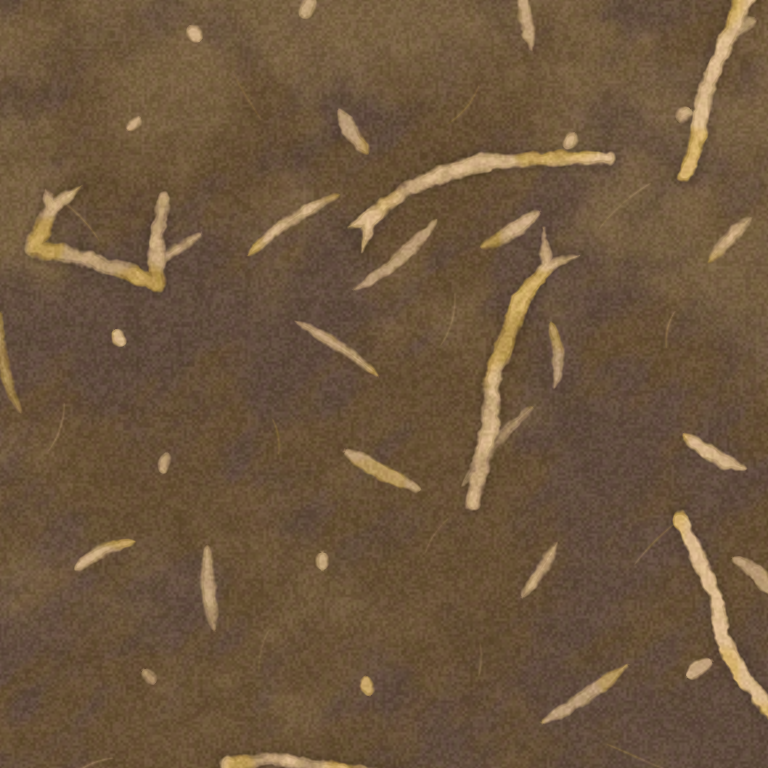
A Shadertoy shader for this texture:

```glsl
#define ROOTS 6
#define STRAWS 30
#define FIBRES 14
#define ROOT_RADIUS 0.0115
#define ROOT_STEP 0.055
#define EDGE_SOFTNESS 0.0022
#define GRAIN_SCALE 290.0
#define GRAIN_AMOUNT 0.085
#define SCATTER vec2(0.7549, 0.5698)

const vec3 SOIL = vec3(0.375, 0.295, 0.240);
const vec3 OLIVE_SOIL = vec3(0.400, 0.310, 0.205);
const vec3 PALE_SOIL = vec3(0.480, 0.388, 0.265);
const vec3 STRAW_DARK = vec3(0.62, 0.51, 0.38);
const vec3 STRAW_MID = vec3(0.74, 0.62, 0.45);
const vec3 STRAW_LIGHT = vec3(0.86, 0.73, 0.56);

float hash(vec2 p) {
    vec3 q = fract(p.xyx * 0.1031);
    q += dot(q, q.yzx + 33.33);
    return fract((q.x + q.y) * q.z);
}

float noise(vec2 p) {
    vec2 i = floor(p), f = fract(p);
    f = f * f * (3.0 - 2.0 * f);
    return mix(mix(hash(i), hash(i + vec2(1, 0)), f.x),
               mix(hash(i + vec2(0, 1)), hash(i + vec2(1, 1)), f.x), f.y);
}

float fbm(vec2 p) {
    float sum = 0.0, amp = 0.5;
    for (int i = 0; i < 4; i++) {
        sum += amp * noise(p);
        p = mat2(1.6, 1.2, -1.2, 1.6) * p + 7.3;
        amp *= 0.5;
    }
    return sum / 0.9375;
}

vec2 direction(float angle) { return vec2(cos(angle), sin(angle)); }

// Capsule whose radius changes from one end to the other
float taperedSegment(vec2 p, vec2 a, vec2 b, float ra, float rb) {
    vec2 ab = b - a;
    float h = clamp(dot(p - a, ab) / dot(ab, ab), 0.0, 1.0);
    return length(p - a - ab * h) - mix(ra, rb, h);
}

// Bent sliver with pointed ends
float sliver(vec2 p, float halfLength, float halfWidth, float bend) {
    float t = p.x / halfLength;
    float profile = sqrt(max(1.0 - t * t, 0.0));
    float y = p.y - bend * halfLength * (t * t - 0.4);
    return max(abs(y) - halfWidth * profile, abs(p.x) - halfLength);
}

// Chain of segments with occasional sharp kinks and a forked end
float rootShape(vec2 p, float id) {
    float heading = 6.283 * hash(vec2(id, 3.0));
    vec2 a = fract(vec2(0.13, 0.34) + id * SCATTER) - 2.5 * ROOT_STEP * direction(heading);
    float d = 1.0, r = ROOT_RADIUS * 0.75;
    for (int j = 0; j < 6; j++) {
        vec2 key = vec2(id * 7.0 + 1.0, float(j) + 11.0);
        float turn = (hash(key) - 0.5) * 0.75;
        if (hash(key + 40.0) > 0.86) turn += 1.7 * sign(turn);
        heading += turn;
        vec2 b = a + ROOT_STEP * direction(heading);
        float nextR = ROOT_RADIUS * mix(0.65, 1.1, hash(key + 80.0));
        d = min(d, taperedSegment(p, a, b, r, nextR));
        a = b;
        r = nextR;
    }
    for (float side = -1.0; side < 2.0; side += 2.0) {
        float spread = side * mix(0.3, 0.9, hash(vec2(id, side + 20.0)));
        vec2 tip = a + mix(0.02, 0.05, hash(vec2(id, side + 60.0))) * direction(heading + spread);
        d = min(d, taperedSegment(p, a, tip, r, 0.001));
    }
    return d;
}

// Mottled dry plant colour with a darker rim
vec3 strawColour(vec2 p, float d, float id) {
    float tone = 0.6 * fbm(p * 45.0 + id) + 0.4 * hash(vec2(id, 5.0));
    tone += 0.35 * smoothstep(0.0, -0.007, d) - 0.12;
    vec3 c = mix(STRAW_DARK, STRAW_MID, smoothstep(0.2, 0.5, tone));
    c = mix(c, STRAW_LIGHT, smoothstep(0.5, 0.75, tone));
    float yellow = smoothstep(0.58, 0.75, noise(p * 16.0 + id * 3.0));
    return c - yellow * vec3(0.02, 0.03, 0.13);
}

vec3 soilColour(vec2 p) {
    vec2 streak = mat2(0.7, -0.7, 0.7, 0.7) * p * vec2(1.0, 1.0);
    float patches = 0.6 * fbm(p * 5.0 + 2.0) + 0.4 * fbm(streak * vec2(14.0, 32.0));
    vec3 c = mix(SOIL, OLIVE_SOIL, smoothstep(0.42, 0.60, patches));
    float pale = fbm(p * 4.0 + 19.0) + 0.22 * (p.y - 0.5) + 0.25 * (fbm(streak * 24.0) - 0.5);
    c = mix(c, PALE_SOIL, 0.85 * smoothstep(0.50, 0.76, pale));
    return c * (0.94 + 0.12 * fbm(p * 34.0));
}

void mainImage(out vec4 fragColor, in vec2 fragCoord) {
    vec2 p = fragCoord / iResolution.y;
    float soft = max(EDGE_SOFTNESS, 0.8 / iResolution.y);
    float ragged = (noise(p * 85.0) - 0.5) * 0.005 + (noise(p * 190.0) - 0.5) * 0.002;
    vec3 col = soilColour(p);

    // Faint fibres and short slivers
    for (int i = 0; i < FIBRES + STRAWS; i++) {
        bool fibre = i < FIBRES;
        float id = float(i) + 31.0, size = hash(vec2(id, 1.0));
        float angle = 1.57 + (hash(vec2(id, 2.0)) - 0.5) * 2.4;
        vec2 q = p - fract(vec2(0.41, 0.07) + id * SCATTER);
        q = vec2(dot(q, direction(angle)), dot(q, direction(angle + 1.57)));
        float halfLength = fibre ? mix(0.02, 0.05, size) : mix(0.011, 0.075, size * size);
        float halfWidth = fibre ? 0.0014 : mix(0.006, 0.0105, hash(vec2(id, 4.0)));
        float d = sliver(q, halfLength, halfWidth, (hash(vec2(id, 6.0)) - 0.5) * 0.35);
        d += fibre ? 0.0 : ragged * 0.8;
        float opacity = fibre ? 0.35 : mix(0.65, 1.0, hash(vec2(id, 8.0)));
        col = mix(col, strawColour(p, d, id), opacity * smoothstep(soft, -soft, d));
    }

    // Long roots with a soft contact shadow
    for (int i = 0; i < ROOTS; i++) {
        float id = float(i) + 1.0;
        float d = rootShape(p, id) + ragged;
        col *= 1.0 - 0.10 * smoothstep(0.014, 0.0, d);
        col = mix(col, strawColour(p, d, id), smoothstep(soft, -soft, d));
    }

    // Fine brightness and colour grain
    float grain = noise(p * GRAIN_SCALE) - 0.5;
    float tint = noise(p * GRAIN_SCALE * 0.5 + 50.0) - 0.5;
    col += GRAIN_AMOUNT * grain + 0.03 * tint * vec3(0.5, -0.3, 1.0);
    fragColor = vec4(clamp(col, 0.0, 1.0), 1.0);
}
```
